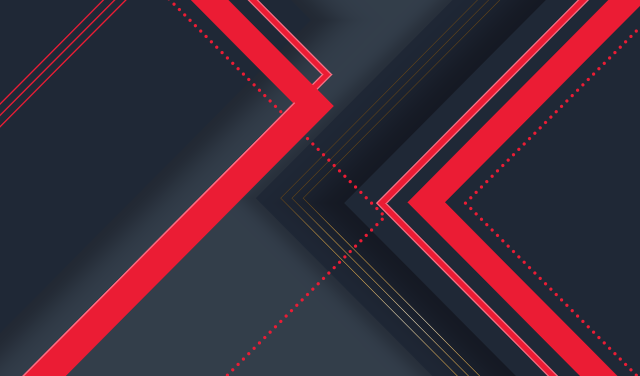
Reproduce this background procedurally as a WebGL 2 fragment shader.

```glsl
#version 300 es
precision highp float;

uniform vec2 u_resolution;
out vec4 outColor;

#define SLATE vec3(0.200, 0.242, 0.292)
#define NAVY vec3(0.122, 0.155, 0.211)
#define SHADE vec3(0.070, 0.080, 0.115)
#define RED vec3(0.920, 0.110, 0.205)
#define PINK vec3(0.960, 0.450, 0.530)
#define BROWN vec3(0.400, 0.270, 0.080)
#define GOLD vec3(0.860, 0.650, 0.270)
#define DOT_STEP 0.0286
#define DOT_RADIUS 0.0043
#define RIM 0.0034

const float DIAGONAL = 0.70711;
const float POINTS_RIGHT = 1.0;
const float POINTS_LEFT = -1.0;

// Antialiased coverage of a signed distance
float cover(float d) {
    return clamp(0.5 - d * u_resolution.y, 0.0, 1.0);
}

// Right-angled wedge in diagonal coordinates, negative inside
float wedge(vec2 q, vec2 corner, float side) {
    vec2 r = side * (q - corner);
    return max(r.x, r.y) * DIAGONAL;
}

// Strip between two nested wedges
float band(vec2 q, vec2 outer, vec2 inner, float side) {
    return max(wedge(q, outer, side), -wedge(q, inner, side));
}

// Row of dots along one leg: x across, y along
float dotLeg(vec2 r, float phase) {
    if (r.y > DOT_STEP * phase) return 1.0;
    float along = (fract(r.y / DOT_STEP + phase) - 0.5) * DOT_STEP;
    return length(vec2(r.x, along)) * DIAGONAL - DOT_RADIUS;
}

float dottedWedge(vec2 q, vec2 corner, float side, float phase) {
    vec2 r = side * (q - corner);
    return min(dotLeg(r, phase), dotLeg(r.yx, phase));
}

// Flat panel with a soft shadow around it
vec3 panel(vec3 col, float d, float strength, float blur) {
    float outside = max(d, 0.0) / blur;
    col = mix(col, SHADE, strength * exp(-outside * outside));
    return mix(col, NAVY, cover(d));
}

// Red strip with light rims on both sides
vec3 rimmed(vec3 col, float d) {
    vec3 ink = mix(PINK, RED, cover(d + RIM));
    return mix(col, ink, cover(d));
}

void main() {
    // Height is one unit, y runs down; q holds the two diagonal axes
    vec2 uv = gl_FragCoord.xy / u_resolution;
    vec2 p = vec2(uv.x * 12.0 / 7.0, 1.0 - uv.y);
    vec2 q = vec2(p.x - p.y, p.x + p.y);

    // Upper left panel with three fine stripes
    vec3 col = panel(SLATE, wedge(q, vec2(0.779, 0.886), POINTS_RIGHT), 0.5, 0.065);
    for (int i = 0; i < 3; i++) {
        float stripe = abs(q.y - 0.277 - 0.030 * float(i)) * DIAGONAL;
        col = mix(col, RED, cover(stripe - 0.0018));
    }

    // Middle panel
    col = panel(col, wedge(q, vec2(0.158, 1.212), POINTS_LEFT), 0.32, 0.035);

    // Right panel, its shadow falling on the middle one
    col = panel(col, wedge(q, vec2(0.382, 1.462), POINTS_LEFT), 0.75, 0.095);

    // Metallic hairlines, brighter on the lower legs
    float glint = exp(-pow((p.y - 0.85) / 0.07, 2.0));
    vec3 metal = mix(BROWN, GOLD, smoothstep(0.52, 0.64, p.y));
    metal = mix(metal, vec3(0.98, 0.95, 0.85), glint * 0.8);
    for (int i = 0; i < 3; i++) {
        vec2 corner = vec2(0.225, 1.279) + 0.030 * float(i);
        float hairline = abs(wedge(q, corner, POINTS_LEFT)) - 0.0008;
        col = mix(col, metal, cover(hairline) * 0.85);
    }

    // Dotted chevrons
    float dots = min(dottedWedge(q, vec2(0.455, 1.607), POINTS_RIGHT, 0.0),
                     dottedWedge(q, vec2(0.7065, 1.787), POINTS_LEFT, 0.5));
    col = mix(col, RED, cover(dots));

    // Rimmed outlines
    col = rimmed(col, band(q, vec2(0.692, 1.089), vec2(0.663, 1.060), POINTS_RIGHT));
    col = rimmed(col, band(q, vec2(0.4665, 1.547), vec2(0.4955, 1.578), POINTS_LEFT));

    // Broad red chevrons
    float broad = min(band(q, vec2(0.612, 1.176), vec2(0.511, 1.060), POINTS_RIGHT),
                      band(q, vec2(0.5536, 1.6295), vec2(0.654, 1.730), POINTS_LEFT));
    col = mix(col, RED, cover(broad));

    // Light edge on the lower leg of the left chevron
    float edge = max(abs(q.y - 1.0625) - 0.0025, q.x - 0.516) * DIAGONAL;
    col = mix(col, PINK, cover(edge));

    outColor = vec4(col, 1.0);
}
```
